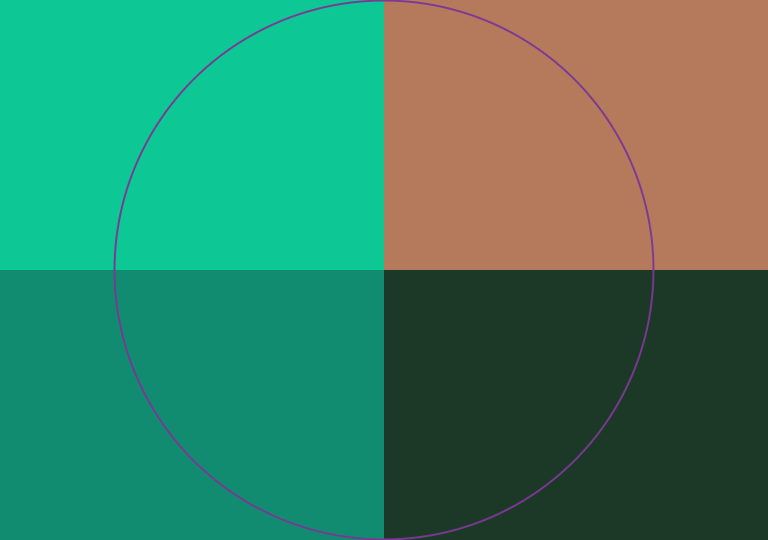
Reproduce this background procedurally as a Shadertoy shader.

```glsl
// Four flat colour quadrants meeting at the canvas centre, with a hairline
// purple circle that touches the top and bottom edges. Quadrants are blended
// by smoothed half-plane masks; the circle is a thin distance-function ring.

const vec3 MINT  = vec3(0.05, 0.785, 0.585);
const vec3 CLAY  = vec3(0.71, 0.48, 0.36);
const vec3 TEAL  = vec3(0.07, 0.55, 0.44);
const vec3 PINE  = vec3(0.11, 0.22, 0.15);
const vec3 PURPLE = vec3(0.48, 0.22, 0.58);

// Coverage of the positive side of an edge, smoothed over one pixel
float edgeMask(float dist, float pixel) {
    return clamp(dist / pixel + 0.5, 0.0, 1.0);
}

// Coverage of a circle outline of the given line width
float ringMask(vec2 p, float radius, float width, float pixel) {
    float dist = abs(length(p) - radius);
    float fade = max(pixel, width);
    return min(width / pixel, 1.0) * clamp(1.0 - (dist - 0.5 * width) / fade, 0.0, 1.0);
}

// Colour of the four quadrants around the origin
vec3 quadrants(vec2 p, float pixel) {
    float right = edgeMask(p.x, pixel);
    float top = edgeMask(p.y, pixel);
    return mix(mix(TEAL, PINE, right), mix(MINT, CLAY, right), top);
}

void mainImage(out vec4 fragColor, in vec2 fragCoord) {
    // Centred coordinates in units of the canvas height
    float pixel = 1.0 / iResolution.y;
    vec2 p = (fragCoord - 0.5 * iResolution.xy) * pixel;

    vec3 color = quadrants(p, pixel);

    // Hairline circle spanning the full height
    float ring = ringMask(p, 0.499, 0.0018, pixel);
    color = mix(color, PURPLE, ring);

    fragColor = vec4(color, 1.0);
}
```
